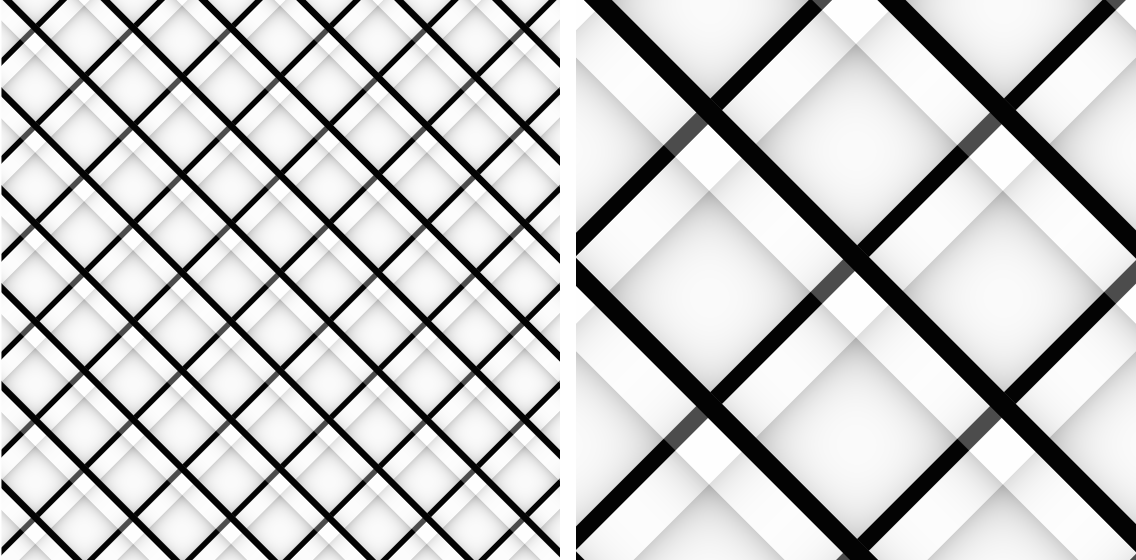
Left, the full canvas; right, a detail of the centre.
Reproduce this pattern procedurally as a Shadertoy shader.

```glsl
// Antialiased coverage of a stripe repeating once per unit
float stripe(float t, float centre, float halfWidth, float blur) {
    float d = abs(fract(t - centre + 0.5) - 0.5) - halfWidth;
    return clamp(0.5 - d / blur, 0.0, 1.0);
}

// Soft shade beside a ribbon spanning 0 to ribbonEnd, deeper at its pale edge
float castShadow(float t, float ribbonEnd) {
    float besideLine = 0.11 * exp(-11.0 * max(t - ribbonEnd, 0.0));
    float besidePaleEdge = 0.18 * exp(-11.0 * (1.0 - t));
    return besideLine + besidePaleEdge;
}

// Lays one set of ribbons, each a sheer white band with a black border
vec3 layRibbons(vec3 below, float coord, float lineHalf, float sheer, float blur) {
    float t = fract(coord);
    float ribbonEnd = 0.27 + lineHalf;
    float band = stripe(t, 0.5 * ribbonEnd, 0.5 * ribbonEnd, blur);
    float line = stripe(t, 0.27, lineHalf, blur);

    vec3 shaded = below * (1.0 - castShadow(t, ribbonEnd));
    vec3 covered = mix(below, vec3(0.995), sheer);
    vec3 color = mix(shaded, covered, band);
    return mix(color, vec3(0.012), line);
}

void mainImage(out vec4 fragColor, in vec2 fragCoord) {
    vec2 uv = fragCoord / iResolution.y;

    // Diagonal lattice coordinates, with line crossings at whole numbers
    vec2 p = (uv - vec2(0.5, 0.513)) / 0.1748;
    vec2 lattice = vec2(p.x + p.y, p.y - p.x) + 0.27;
    float blur = 8.1 / iResolution.y;

    // Rising ribbons lie beneath the falling ones
    vec3 color = vec3(0.995);
    color = layRibbons(color, lattice.y, 0.040, 1.0, blur);
    color = layRibbons(color, lattice.x, 0.048, 0.29, blur);

    // Narrow blank margin on the left
    float margin = clamp(0.5 + (0.0026 - uv.x) * iResolution.y, 0.0, 1.0);
    color = mix(color, vec3(0.995), margin);

    fragColor = vec4(color, 1.0);
}
```
